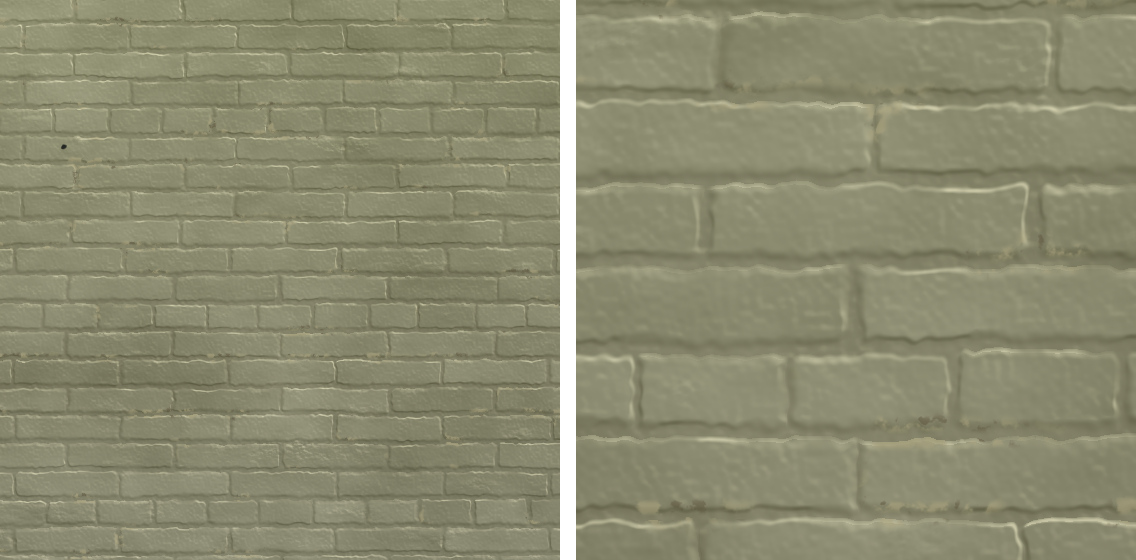
Left: the whole. Right: its middle third, enlarged.
Reproduce this texture procedurally as a three.js fragment shader.

```glsl
// Painted brick wall: stretcher courses with a header course every seventh row.
// A height field of ragged bricks, paint-filled joints, grain and flaking is lit
// from the upper right by comparing nearby heights, then stained and chipped.
varying vec2 vUv;

const float COURSE = 0.0499;      // brick plus bed joint
const float STRETCHER = 0.1918;   // long brick plus head joint
const vec2 LIGHT = vec2(0.50, 0.87);
const vec3 PAINT = vec3(0.536, 0.536, 0.432);
const vec3 MORTAR = vec3(0.502, 0.500, 0.398);
const vec3 CREAM = vec3(0.68, 0.65, 0.50);
const vec3 BARE = vec3(0.36, 0.32, 0.23);

float hash(vec2 p) {
  vec3 q = fract(vec3(p.xyx) * 0.1031);
  q += dot(q, q.yzx + 33.33);
  return fract((q.x + q.y) * q.z);
}

float noise(vec2 p) {
  vec2 i = floor(p), f = fract(p);
  f = f * f * (3.0 - 2.0 * f);
  return mix(mix(hash(i), hash(i + vec2(1.0, 0.0)), f.x),
             mix(hash(i + vec2(0.0, 1.0)), hash(i + 1.0), f.x), f.y);
}

float fbm(vec2 p) {
  float sum = 0.0, amp = 0.5;
  for (int i = 0; i < 4; i++) {
    sum += amp * noise(p);
    p = mat2(0.8, 0.6, -0.6, 0.8) * p * 2.03 + 17.3;
    amp *= 0.5;
  }
  return sum;
}

vec2 wobble(vec2 p, float frequency, float amount) {
  vec2 q = p * frequency;
  return (vec2(noise(q), noise(q + 31.0)) - 0.5) * amount;
}

float jointShift(float joint, float row, float amount) {
  return (hash(vec2(joint + 40.0, row + 7.0)) - 0.5) * amount;
}

// Signed distance to the nearest brick (x) and its random tone (y)
vec2 brick(vec2 p) {
  p.y += (noise(vec2(p.x * 7.0, p.y * 20.0)) - 0.5) * 0.004;
  p += wobble(p, 45.0, 0.0036) + wobble(p, 140.0, 0.0032);

  float t = (1.0065 - p.y) / COURSE;
  float row = floor(t);
  float header = 1.0 - step(0.5, abs(mod(row, 7.0) - 4.0));
  float width = STRETCHER * mix(1.0, 0.5, header);
  float start = mix(mix(0.135, 0.040, mod(row, 2.0)), 0.096, header);
  start -= 0.0156 * smoothstep(7.0, 10.0, row);

  // Pick the brick between its two shifted head joints
  float wander = mix(0.035, 0.09, header);
  float x = (p.x - start) / width;
  float i = floor(x);
  if (x < i + jointShift(i, row, wander)) i -= 1.0;
  else if (x > i + 1.0 + jointShift(i + 1.0, row, wander)) i += 1.0;
  float left = i + jointShift(i, row, wander);
  float right = i + 1.0 + jointShift(i + 1.0, row, wander);

  vec2 id = vec2(i + 20.0, row);
  float gap = mix(0.0020, 0.0048, hash(id + 3.0));
  vec2 halfSize = vec2((right - left) * width * 0.5 - gap,
                       COURSE * mix(0.385, 0.415, hash(id + 9.0)));
  vec2 local = vec2((x - 0.5 * (left + right)) * width,
                    (0.43 - fract(t)) * COURSE);
  local.y += local.x * (hash(id + 5.0) - 0.5) * 0.025;
  float radius = mix(0.002, 0.007, hash(id + 13.0));
  vec2 d = abs(local) - halfSize + radius;
  float dist = length(max(d, 0.0)) + min(max(d.x, d.y), 0.0) - radius;
  return vec2(dist, hash(id));
}

// One heavily flaked area plus small scattered ones
float flaked(vec2 p) {
  vec2 d = (p - vec2(0.54, 0.19)) / vec2(0.15, 0.026);
  return exp(-dot(d, d)) + 0.7 * smoothstep(0.72, 0.95, noise(p * vec2(15.0, 23.0)));
}

// Paint thickness rounds some edges and leaves others crisp
float height(vec2 p) {
  float soft = mix(0.0014, 0.0052, smoothstep(0.25, 0.75, noise(p * vec2(22.0, 30.0))));
  float h = smoothstep(soft, -soft, brick(p).x);
  h += 0.34 * noise(p * 240.0) + 0.42 * fbm(p * vec2(50.0, 75.0));
  return h + flaked(p) * 2.2 * fbm(p * vec2(75.0, 110.0) + 4.0);
}

void main() {
  vec2 p = vUv;
  vec2 wall = brick(p);
  float face = smoothstep(0.003, -0.003, wall.x);

  // Paint tone per brick, broad stains and a warmer, paler upper wall
  vec3 color = mix(MORTAR, PAINT + (wall.y - 0.5) * 0.034, face);
  color += (fbm(p * vec2(4.0, 6.0) + 3.0) - 0.47) * 0.125;
  color += (fbm(p * vec2(22.0, 34.0)) - 0.47) * 0.060;
  color += vec3(0.030, 0.033, 0.008) * (p.y - 0.5);

  // Raking light: broken bright lips, softer shade below each brick
  float slope = height(p) - height(p + LIGHT * 0.0027);
  float lip = mix(0.08, 0.24, smoothstep(0.2, 0.8, noise(p * vec2(48.0, 60.0))));
  color += max(slope, 0.0) * lip * vec3(1.0, 0.97, 0.86);
  color += min(slope, 0.0) * mix(0.04, 0.10, noise(p * vec2(26.0, 40.0) + 9.0));
  float overhang = smoothstep(0.003, -0.003, brick(p + LIGHT * 0.005).x);
  color -= 0.026 * overhang * (1.0 - face);

  // Cream flakes and rare bare specks along the joints
  float edge = smoothstep(0.006, 0.001, abs(wall.x));
  float worn = edge * smoothstep(0.66, 0.86, noise(p * vec2(21.0, 27.0) + 5.0));
  float speck = fbm(p * 120.0 + 2.0);
  color = mix(color, CREAM, 0.6 * worn * smoothstep(0.42, 0.62, speck));
  color = mix(color, BARE, 0.5 * worn * smoothstep(0.32, 0.22, speck));

  // Small drilled hole
  float hole = length(p - vec2(0.114, 0.738)) + 0.002 * noise(p * 200.0);
  color = mix(color, vec3(0.14, 0.15, 0.14), smoothstep(0.007, 0.004, hole));
  gl_FragColor = vec4(color, 1.0);
}
```
